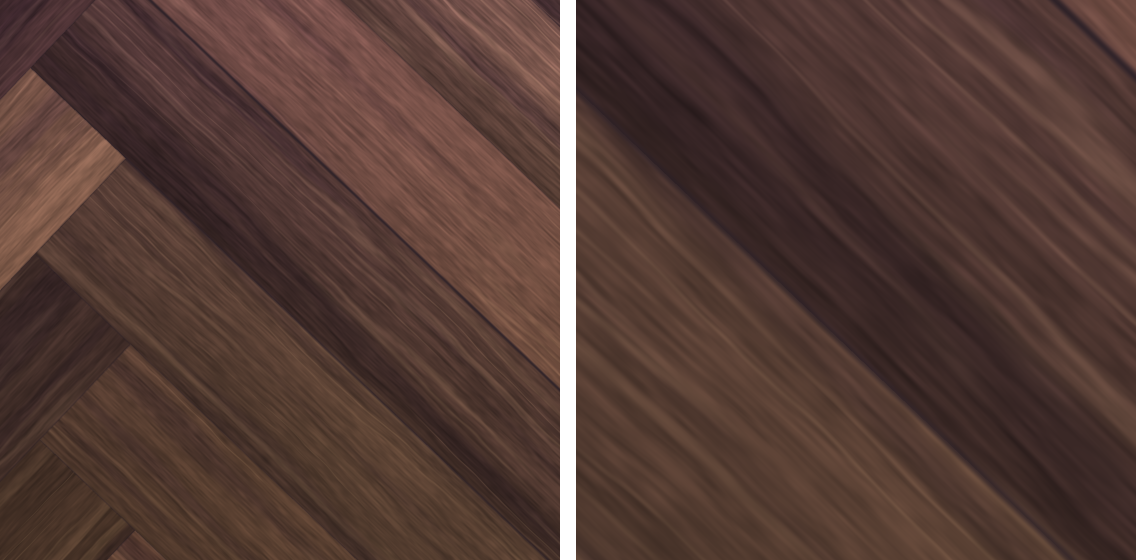
Left, the full canvas; right, a detail of the centre.
This texture is drawn by a WebGL 2 fragment shader. Its source:

```glsl
#version 300 es
precision highp float;
// Dark walnut herringbone floor seen close up: long diagonal planks meet
// short perpendicular ones along a staircase. A rotated grid picks the plank,
// and stretched value noise draws its bands, veins, fibres and pores.
uniform vec2 u_resolution;
out vec4 fragColor;

const float PLANK_WIDTH = 0.235;

float hash(vec2 p) {
  return fract(sin(dot(p, vec2(127.1, 311.7))) * 43758.5453);
}

float noise(vec2 p) {
  vec2 i = floor(p), f = fract(p);
  f = f * f * (3.0 - 2.0 * f);
  return mix(mix(hash(i), hash(i + vec2(1, 0)), f.x),
             mix(hash(i + vec2(0, 1)), hash(i + vec2(1, 1)), f.x), f.y);
}

float fbm(vec2 p) {
  float sum = 0.0, amplitude = 0.53;
  for (int i = 0; i < 4; i++) {
    sum += amplitude * noise(p);
    p = p * 2.03 + 17.3;
    amplitude *= 0.5;
  }
  return sum;
}

// Base colour of each plank; w is how much its lower edge darkens
vec4 longPlankTone(int row) {
  vec4 tones[7] = vec4[7](
    vec4(0.37, 0.25, 0.21, 0.05), vec4(0.34, 0.24, 0.195, 0.03),
    vec4(0.335, 0.24, 0.198, 0.05), vec4(0.31, 0.215, 0.195, 0.16),
    vec4(0.425, 0.292, 0.25, 0.0), vec4(0.44, 0.315, 0.268, 0.26),
    vec4(0.33, 0.23, 0.22, 0.1));
  return tones[clamp(row + 1, 0, 6)];
}

vec4 shortPlankTone(int column) {
  vec4 tones[4] = vec4[4](
    vec4(0.29, 0.195, 0.185, 0.08), vec4(0.485, 0.35, 0.27, 0.0),
    vec4(0.25, 0.175, 0.155, 0.0), vec4(0.27, 0.19, 0.155, 0.03));
  return tones[clamp(column + 3, 0, 3)];
}

// grain.x runs along the plank, grain.y across it from 0 to 1
vec3 wood(vec2 grain, vec4 tone, float seed) {
  vec2 offset = vec2(seed * 13.7, seed * 31.3);
  float wander = fbm(grain * vec2(0.55, 1.6) + offset) - 0.5;
  float wobble = noise(grain * vec2(5.0, 7.0) + offset) - 0.5;
  float across = grain.y + 0.13 * wander + 0.012 * wobble;
  float contrast = 0.75 + 1.3 * tone.w;

  float bands = fbm(vec2(grain.x * 0.3, across * 6.0) + offset) - 0.5;
  float fibres = fbm(vec2(grain.x * 1.2, across * 38.0) + offset) - 0.5;
  float threads = noise(vec2(grain.x * 3.0, across * 62.0) - offset) - 0.5;
  float pores = noise(vec2(grain.x * 13.0, grain.y * 85.0) + offset) - 0.5;
  float mottle = fbm(grain * vec2(7.0, 16.0) + offset) - 0.5;

  // Thin pale veins follow the ridges of stretched noise
  float ridge = 1.0 - abs(2.0 * noise(vec2(grain.x * 0.35, across * 15.0) + offset) - 1.0);
  float veins = smoothstep(0.76, 1.0, ridge)
              * smoothstep(0.35, 0.7, noise(vec2(grain.x * 0.9, across * 8.0) - offset));

  vec3 color = tone.rgb * mix(1.0 - tone.w, 1.06, smoothstep(0.05, 0.65, grain.y + 0.2 * wander));
  color *= 1.0 + contrast * (0.36 * bands + 0.42 * fibres + 0.17 * threads) + 0.17 * pores + 0.13 * mottle;
  color = mix(color, color * vec3(0.91, 0.89, 0.98), smoothstep(0.02, 0.3, -bands));
  return color + vec3(0.09, 0.075, 0.055) * veins * contrast;
}

vec3 parquet(vec2 p) {
  // Grid of plank widths: x along the long planks, y across them
  vec2 grid = vec2(dot(p, vec2(0.725, -0.69)) + 0.097,
                   dot(p, vec2(0.69, 0.725)) - 0.205) / PLANK_WIDTH;
  vec2 cell = floor(grid), local = fract(grid);
  bool isLong = cell.x + cell.y >= 0.0;

  vec3 color;
  float side, end, seamStrength = 0.32, seamWidth = 0.0026;
  if (isLong) {
    color = wood(vec2(grid.x, local.y), longPlankTone(int(cell.y)), cell.y + 4.0);
    side = min(local.y, 1.0 - local.y);
    end = grid.x + cell.y;
    // Two of the long joints gape wider than the others
    float joint = floor(grid.y + 0.5);
    if (joint == 3.0) { seamStrength = 0.85; seamWidth = 0.0045; }
    if (joint == 2.0) { seamStrength = 0.6; seamWidth = 0.004; }
  } else {
    color = wood(vec2(grid.y, local.x), shortPlankTone(int(cell.x)), cell.x + 23.0);
    side = min(local.x, 1.0 - local.x);
    end = -cell.x - grid.y;
  }

  // Violet sheen at the upper left, warmer below, brighter to the upper right
  float sheen = clamp(1.2 * p.y - 0.45 * p.x, 0.0, 1.0);
  color *= mix(vec3(0.98, 0.99, 0.93), vec3(0.98, 0.95, 1.05), sheen);
  color *= 0.96 + 0.12 * p.x * p.y;

  // Dark joints
  float sideSeam = seamStrength * (1.0 - smoothstep(0.0, seamWidth, side * PLANK_WIDTH));
  float endSeam = 0.4 * (1.0 - smoothstep(0.0, 0.0026, end * PLANK_WIDTH));
  return mix(color, vec3(0.16, 0.12, 0.15), max(sideSeam, endSeam));
}

void main() {
  // Four samples per pixel smooth the plank edges
  vec3 color = vec3(0.0);
  for (int i = 0; i < 4; i++) {
    vec2 jitter = vec2(i % 2, i / 2) * 0.5 - 0.25;
    color += 0.25 * parquet((gl_FragCoord.xy + jitter) / u_resolution);
  }
  fragColor = vec4(color, 1.0);
}
```
